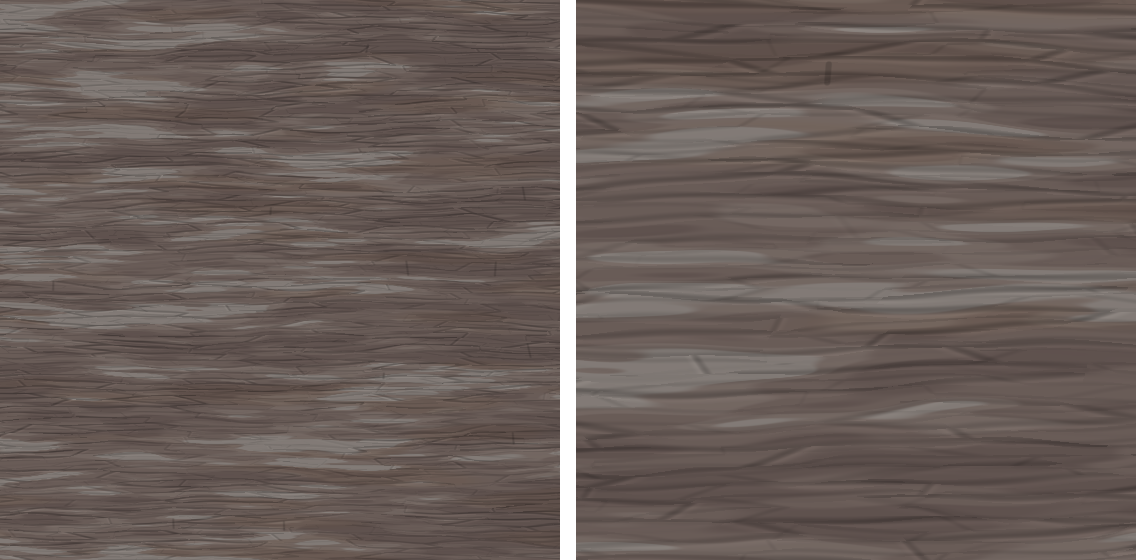
Left: the whole. Right: its middle third, enlarged.
Write a Shadertoy shader that draws this texture.

```glsl
// Weathered brown wood with fine horizontal grooves and worn grey streaks.

const vec3 DARK_BROWN = vec3(0.372, 0.320, 0.306);
const vec3 MID_BROWN = vec3(0.412, 0.360, 0.342);
const vec3 LIGHT_BROWN = vec3(0.450, 0.402, 0.382);
const vec3 WORN_GREY = vec3(0.508, 0.480, 0.463);
const vec3 WARM_TINT = vec3(1.005, 0.985, 0.955);

const vec2 GROOVE_GRID = vec2(6.0, 92.0);   // cells per canvas height
const vec2 FIBRE_GRID = vec2(9.0, 150.0);
const float GROOVE_WIDTH = 0.0030;
const float FIBRE_WIDTH = 0.0021;
const float GROOVE_DEPTH = 0.20;
const float FIBRE_DEPTH = 0.10;
const float RIDGE_LIGHT = 0.08;
const float ROW_JITTER = 0.6;
const vec2 CRACK_GRID = vec2(5.0, 7.0);
const float CRACK_CHANCE = 0.2;
const float CRACK_WIDTH = 0.0018;

vec3 hash3(vec2 cell) {
    vec3 q = fract(vec3(cell.xyx) * vec3(0.1031, 0.1030, 0.0973));
    q += dot(q, q.yxz + 33.33);
    return fract((q.xxy + q.yzz) * q.zyx);
}

// Smooth signed noise: a random bump around each cell point.
float bumps(vec2 p) {
    vec2 cell = floor(p);
    float sum = 0.0;
    for (int j = -1; j <= 1; j++)
    for (int i = -1; i <= 1; i++) {
        vec2 id = cell + vec2(i, j);
        vec3 h = hash3(id);
        vec2 d = id + h.xy - p;
        float k = max(0.0, 1.0 - dot(d, d));
        sum += (2.0 * h.z - 1.0) * k * k * k;
    }
    return sum;
}

// Borders of stretched cells: x = dark groove, y = lit ridge beside it.
vec2 grooves(vec2 p, vec2 grid, float width) {
    vec2 q = p * grid, cell = floor(q);
    vec3 near = vec3(0.0), next = vec3(0.0);   // offset and random value
    float d1 = 1e3, d2 = 1e3;
    for (int j = -1; j <= 1; j++)
    for (int i = -1; i <= 1; i++) {
        vec2 id = cell + vec2(i, j);
        vec3 h = hash3(id);
        h.y = mix(0.5, h.y, ROW_JITTER);
        vec3 point = vec3(id + h.xy - q, h.z);
        float d = dot(point.xy, point.xy);
        if (d < d1) {
            d2 = d1; next = near;
            d1 = d; near = point;
        } else if (d < d2) {
            d2 = d; next = point;
        }
    }
    vec2 slope = (next.xy - near.xy) * grid;
    float steep = max(length(slope), 1e-3);
    float dist = 0.5 * (d2 - d1) / steep;
    float along = abs(slope.y) / steep;
    float strength = smoothstep(0.0, 0.6, fract((near.z + next.z) * 7.3));
    strength *= mix(0.3, 1.0, along);
    float line = 1.0 - smoothstep(0.0, width, dist);
    float ridge = smoothstep(0.4 * width, width, dist)
                * (1.0 - smoothstep(width, 2.0 * width, dist));
    return strength * vec2(line, ridge * step(0.0, slope.y));
}

// Rare short marks across the grain.
float cracks(vec2 p, float pixel) {
    vec2 q = p * CRACK_GRID, id = floor(q);
    vec3 h = hash3(id + 71.0);
    vec2 d = (q - id - 0.25 - 0.5 * h.xy) / CRACK_GRID;
    d.x += (h.x - 0.5) * 0.5 * d.y;
    float halfLength = mix(0.003, 0.014, h.y);
    d.y -= clamp(d.y, -halfLength, halfLength);
    float mark = 1.0 - smoothstep(CRACK_WIDTH - pixel, CRACK_WIDTH + pixel, length(d));
    return mark * step(h.z, CRACK_CHANCE);
}

void mainImage(out vec4 fragColor, in vec2 fragCoord) {
    vec2 p = fragCoord / iResolution.y;
    float pixel = 1.0 / iResolution.y;

    // Bend the grain gently.
    vec2 g = p + 3.0;
    g.y += 0.0035 * sin(8.0 * p.x + 13.0 * p.y)
         + 0.0015 * sin(21.0 * p.x - 31.0 * p.y)
         + 0.0006 * sin(57.0 * p.x + 83.0 * p.y);

    // Patches frayed by finer streaks, more worn on the left.
    float tone = 0.82 * bumps(g * vec2(3.2, 26.0))
               + 0.58 * bumps(g * vec2(6.0, 66.0) + 17.0)
               + 0.58 * bumps(g * vec2(12.0, 150.0) + 41.0)
               + 0.13 * cos(4.2 * p.x - 0.6);
    vec3 color = mix(DARK_BROWN, MID_BROWN, smoothstep(-0.40, -0.15, tone));
    color = mix(color, LIGHT_BROWN, smoothstep(0.14, 0.28, tone));
    color = mix(color, WORN_GREY, smoothstep(0.48, 0.60, tone));

    float warmth = smoothstep(0.05, 0.45, bumps(g * vec2(4.0, 40.0) + 90.0));
    color *= mix(vec3(1.0), WARM_TINT, warmth * (1.0 - smoothstep(0.3, 0.6, tone)));

    // Carve the grain; some bands stay smoother.
    float carve = mix(0.6, 1.0, smoothstep(-0.5, 0.2, bumps(g * vec2(3.0, 18.0) + 55.0)));
    vec2 groove = carve * grooves(g, GROOVE_GRID, max(GROOVE_WIDTH, pixel));
    vec2 fibre = carve * grooves(g + 5.0, FIBRE_GRID, max(FIBRE_WIDTH, pixel));
    color *= 1.0 - GROOVE_DEPTH * groove.x - FIBRE_DEPTH * fibre.x;
    color *= 1.0 + RIDGE_LIGHT * groove.y;
    color *= 1.0 - 0.16 * cracks(p, pixel);

    fragColor = vec4(color, 1.0);
}
```
